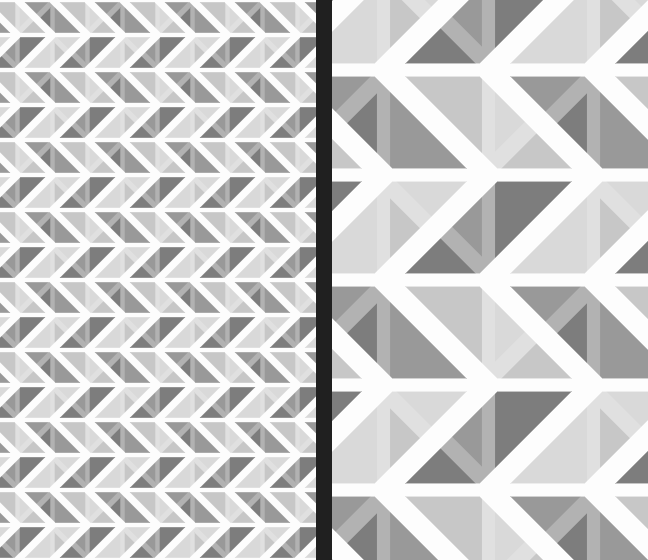
Left: the whole. Right: its middle third, enlarged.
Reproduce this pattern procedurally as a Shadertoy shader.

```glsl
// Edge coverage of a signed distance, in row units
float fill(float d) {
    return clamp(0.5 - d * iResolution.y / 16.0, 0.0, 1.0);
}

void mainImage(out vec4 fragColor, in vec2 fragCoord) {
    // Sixteen rows, leaning alternately left and right
    vec2 p = fragCoord / iResolution.y * 16.0;
    float row = floor(p.y);
    bool leansLeft = mod(row, 2.0) > 0.5;
    float y = (fract(p.y) - 0.5) * (leansLeft ? 1.0 : -1.0);

    // Sheared columns, alternately dark and light
    float column = floor(p.x + y);
    bool dark = mod(column + row, 2.0) < 0.5;
    vec2 q = vec2(p.x - column - 0.5, y);
    float slab = max((abs(q.x + q.y) - 0.354) * 0.7071, abs(q.y) - 0.4375);

    // Light slabs are turned by half a circle
    if (!dark) q = -q;
    float diagonal = (q.y - q.x - 0.45) * 0.7071;

    // Face and inner triangle swap shades between rows
    vec2 shades = dark ? vec2(0.60, 0.49) : vec2(0.78, 0.85);
    if (!leansLeft) shades = shades.yx;
    float gray = mix(shades.x, shades.y, fill(max(q.x, diagonal)));

    // Upright stripe with a slanted stripe on one side
    float slanted = max(abs(diagonal) - 0.078, q.x);
    float stripes = min(abs(q.x) - 0.0625, slanted);
    gray = mix(gray, dark ? 0.70 : 0.88, fill(stripes));

    fragColor = vec4(vec3(mix(0.993, gray, fill(slab))), 1.0);
}
```
